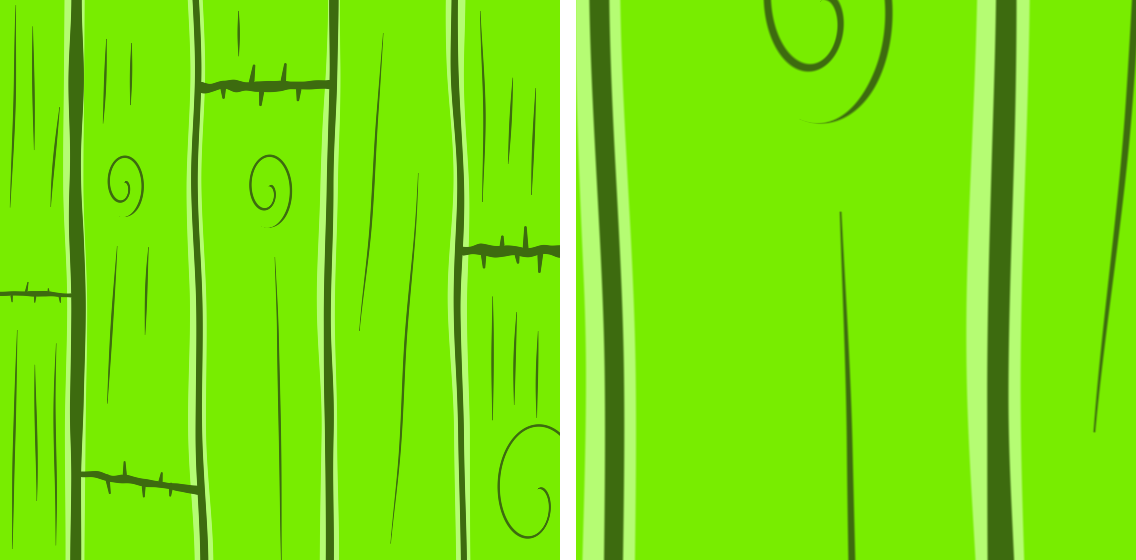
Left: the whole. Right: its middle third, enlarged.
This texture is drawn by a three.js fragment shader. Its source:

```glsl
varying vec2 vUv;

const float PI = 3.14159;

float hash(float n) {
  return fract(sin(n * 12.9898) * 43758.5453);
}

float noise(float x) {
  float f = fract(x);
  return mix(hash(floor(x)), hash(floor(x) + 1.0), f * f * (3.0 - 2.0 * f));
}

float cover(float d) {
  return 1.0 - smoothstep(-0.001, 0.001, d);
}

// Pen stroke: x is the distance to the segment, y the position along it
vec2 stroke(vec2 p, vec2 a, vec2 b) {
  vec2 pa = p - a, ba = b - a;
  float h = clamp(dot(pa, ba) / dot(ba, ba), 0.0, 1.0);
  return vec2(length(pa - ba * h), h);
}

// Gap between planks: x is the dark line, y its pale rim
vec2 seam(vec2 p, float bottom, float top, float halfWidth, float seed) {
  float center = mix(bottom, top, p.y) + 0.012 * (noise(p.y * 4.5 + seed) - 0.5);
  float d = abs(p.x - center);
  float side = p.x > center ? 20.0 : 40.0;
  float dark = d - halfWidth * (0.75 + 0.5 * noise(p.y * 7.0 + seed + 9.0));
  float rim = d - halfWidth - 0.003 - 0.010 * noise(p.y * 4.0 + seed + side);
  return vec2(dark, rim);
}

// Long tapered grain lines, spread across a plank within a height band
float grain(vec2 p, vec2 span, vec2 band, float count, float side, float seed) {
  float d = 1.0;
  for (int i = 0; i < 3; i++) {
    float k = float(i);
    if (k >= count) break;
    float s = seed + k * 7.3;
    float len = (band.y - band.x) * (i == 0 ? 1.0 : mix(0.4, 0.95, hash(s)));
    float low = mix(band.x, band.y - len, hash(s + 1.0));
    float x = mix(span.x, span.y, (k + 0.5 + 0.12 * side + 0.3 * (hash(s + 2.0) - 0.5)) / count);
    float lean = len * mix(-0.01, 0.04, hash(s + 3.0));
    vec2 q = p - vec2(0.007 * (noise(p.y * 5.0 + s) - 0.5), 0.0);
    vec2 line = stroke(q, vec2(x - lean, low), vec2(x + lean, low + len));
    d = min(d, line.x - 0.0005 - 0.0017 * sin(PI * line.y));
  }
  return d;
}

float plankGrain(vec2 p, vec2 span, vec2 upper, vec2 lower, float count, float seed) {
  return min(grain(p, span, upper, count, -1.0, seed),
             grain(p, span, lower, count, 1.0, seed + 31.0));
}

// Crack across a plank with splinters pointing up and down
float crack(vec2 p, vec2 span, vec2 ends, float thick, float seed) {
  float along = (p.x - span.x) / (span.y - span.x);
  float mid = mix(ends.x, ends.y, along) + thick * 0.8 * (noise(p.x * 35.0 + seed) - 0.5);
  float d = abs(p.y - mid) - thick * (0.7 + 0.5 * noise(p.x * 50.0 + seed + 5.0));
  d = max(d, max(span.x - p.x, p.x - span.y));
  for (int i = 0; i < 5; i++) {
    float k = float(i);
    float s = seed + k * 3.7;
    float f = 0.2 + 0.14 * k + 0.07 * hash(s);
    float up = mod(k, 2.0) < 0.5 ? -1.0 : 1.0;
    float len = thick * mix(2.0, 4.5, hash(s + 1.0));
    vec2 base = vec2(mix(span.x, span.y, f), mix(ends.x, ends.y, f));
    vec2 tip = base + len * vec2(0.3 * (hash(s + 2.0) - 0.3), up);
    vec2 splinter = stroke(p, base, tip);
    d = min(d, splinter.x - thick * mix(0.6, 0.25, splinter.y));
  }
  return d;
}

// Knot: an upright oval spiral of one and a half turns
float knot(vec2 p, vec2 center, float radius) {
  vec2 q = (p - center) / vec2(1.0, 1.6);
  float r = max(length(q), 0.0001);
  float turn = mod(atan(q.x, q.y), 2.0 * PI);
  float slope = length(q / vec2(1.0, 1.6)) / r;
  float d = 1.0;
  for (int i = 0; i < 2; i++) {
    float s = (turn + 2.0 * PI * float(i)) / (3.0 * PI);
    float taper = smoothstep(0.02, 0.12, s) * (1.0 - smoothstep(0.9, 1.03, s));
    float arc = abs(r - radius * sin(min(s, 1.0) * PI / 2.0)) / slope;
    if (s > 0.03 && s < 1.03) d = min(d, arc - 0.0027 * taper + 0.0005);
  }
  return d;
}

void main() {
  vec2 p = vUv;

  vec2 gaps = seam(p, 0.135, 0.139, 0.0112, 3.0);
  gaps = min(gaps, seam(p, 0.360, 0.347, 0.0063, 71.0));
  gaps = min(gaps, seam(p, 0.586, 0.593, 0.0068, 135.0));
  gaps = min(gaps, seam(p, 0.825, 0.814, 0.0063, 203.0));

  float lines = plankGrain(p, vec2(0.01, 0.117), vec2(0.63, 0.99), vec2(0.02, 0.41), 3.0, 1.0);
  lines = min(lines, plankGrain(p, vec2(0.16, 0.28), vec2(0.78, 0.93), vec2(0.28, 0.56), 2.0, 12.0));
  lines = min(lines, plankGrain(p, vec2(0.38, 0.56), vec2(0.90, 0.98), vec2(-0.02, 0.54), 1.0, 23.0));
  lines = min(lines, plankGrain(p, vec2(0.62, 0.79), vec2(0.41, 0.94), vec2(0.03, 0.69), 1.0, 37.0));
  lines = min(lines, plankGrain(p, vec2(0.85, 0.98), vec2(0.64, 0.98), vec2(0.25, 0.47), 3.0, 48.0));

  lines = min(lines, knot(p, vec2(0.220, 0.670), 0.036));
  lines = min(lines, knot(p, vec2(0.478, 0.662), 0.043));
  lines = min(lines, knot(p, vec2(0.955, 0.115), 0.090));

  float dark = min(gaps.x, crack(p, vec2(-0.01, 0.137), vec2(0.477, 0.473), 0.0045, 2.0));
  dark = min(dark, crack(p, vec2(0.137, 0.356), vec2(0.156, 0.127), 0.0073, 14.0));
  dark = min(dark, crack(p, vec2(0.350, 0.592), vec2(0.845, 0.847), 0.0095, 26.0));
  dark = min(dark, crack(p, vec2(0.818, 1.01), vec2(0.552, 0.551), 0.0095, 41.0));

  vec3 ink = vec3(0.24, 0.42, 0.06);
  vec3 color = mix(vec3(0.47, 0.93, 0.0), ink, cover(lines));
  color = mix(color, vec3(0.71, 0.99, 0.45), cover(gaps.y));
  color = mix(color, ink, cover(dark));
  gl_FragColor = vec4(color, 1.0);
}
```
